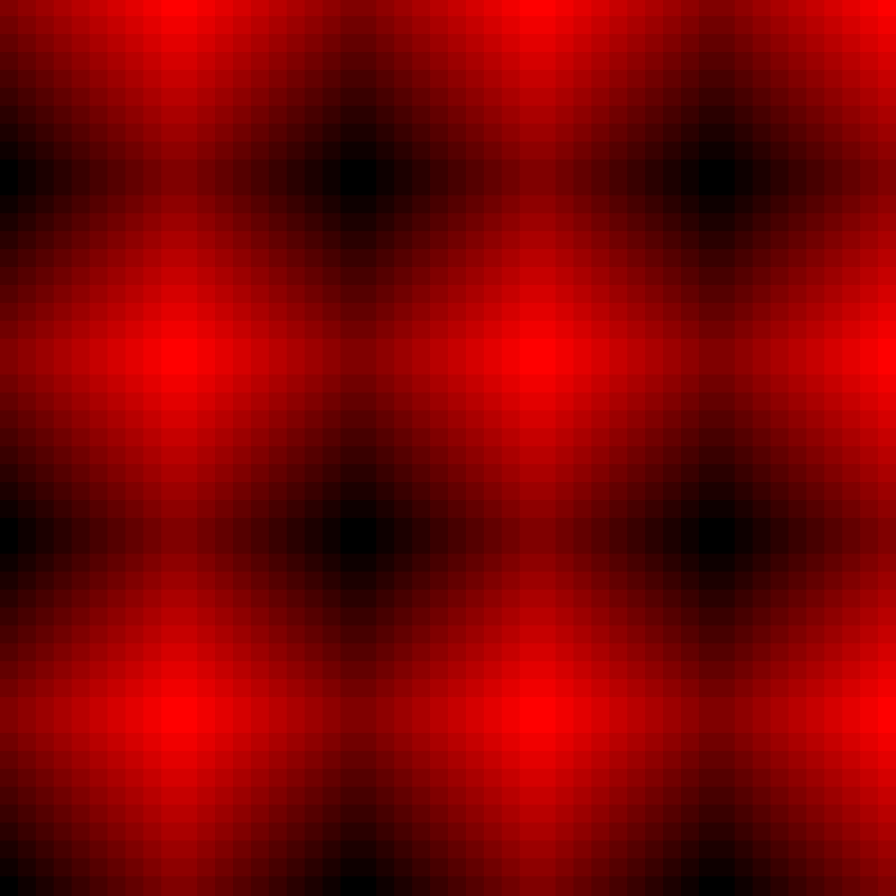
Give the GLSL for this pattern, as a WebGL 2 fragment shader.

```glsl
#version 300 es
precision highp float;

#define CELLS 50.0            // square cells across the canvas
#define CELLS_PER_REPEAT 20.0 // cells in one dark-bright-dark cycle
#define GRID_SHIFT vec2(0.0, 0.002)
#define DARK vec3(0.0, 0.0, 0.0)
#define BRIGHT vec3(1.0, 0.0, 0.0)

uniform vec2 u_resolution;
out vec4 fragColor;

// Cell index per axis, blended across the pixel that holds a cell edge
vec2 smoothCell(vec2 grid, vec2 pixel) {
    vec2 leading = grid + 0.5 * pixel;
    return floor(leading) - 1.0 + clamp(fract(leading) / pixel, 0.0, 1.0);
}

// Stepped triangle wave from 0 to 1, with two equal cells at each turn
vec2 triangleWave(vec2 cell) {
    float top = 0.5 * CELLS_PER_REPEAT - 1.0;
    vec2 phase = mod(cell, CELLS_PER_REPEAT);
    vec2 level = min(phase, CELLS_PER_REPEAT - 1.0 - phase);
    return clamp(level / top, 0.0, 1.0);
}

void main() {
    vec2 uv = gl_FragCoord.xy / u_resolution;
    vec2 grid = (uv - GRID_SHIFT) * CELLS;
    vec2 pixel = CELLS / u_resolution;

    // The two axis waves share the brightness equally
    vec2 wave = triangleWave(smoothCell(grid, pixel));
    float brightness = 0.5 * (wave.x + wave.y);

    fragColor = vec4(mix(DARK, BRIGHT, brightness), 1.0);
}
```
